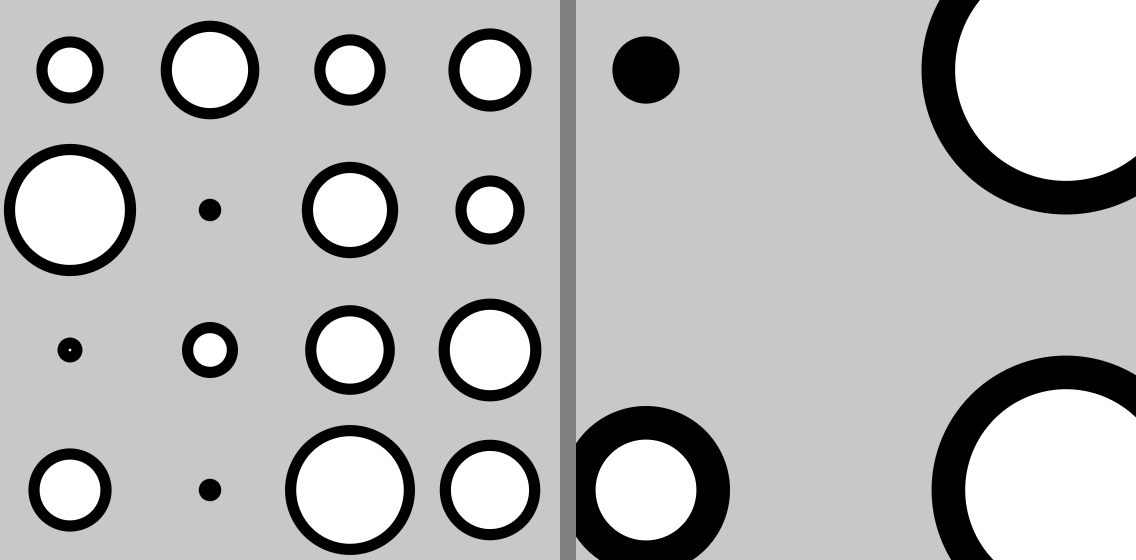
Left: the whole. Right: its middle third, enlarged.
Write a three.js fragment shader that draws this pattern.

```glsl
// A 4 by 4 grid of white discs with black outlines on flat grey.
// Each cell measures the distance to its centre; a radius per cell varies
// the disc size while the outline keeps one constant width.

varying vec2 vUv;

const float GRID = 4.0;       // cells across and down
const float STROKE = 0.08;    // outline width, in cells

const vec3 BACKGROUND = vec3(0.784);
const vec3 OUTLINE = vec3(0.0);
const vec3 FILL = vec3(1.0);

// Outer radii in cells: one line per row, bottom row first, left to right.
const mat4 RADII = mat4(
  0.297, 0.080, 0.464, 0.359,
  0.089, 0.200, 0.320, 0.367,
  0.472, 0.080, 0.344, 0.247,
  0.240, 0.352, 0.255, 0.297
);

// Vector with a one at the given index and zeros elsewhere.
vec4 oneHot(float index) {
  return 1.0 - step(0.5, abs(vec4(0.0, 1.0, 2.0, 3.0) - index));
}

float cellRadius(vec2 cell) {
  return dot(RADII * oneHot(cell.y), oneHot(cell.x));
}

// Smooth coverage of a disc; an empty disc covers nothing.
float discCoverage(float dist, float radius, float pixel) {
  return clamp((radius - dist) / pixel + 0.5, 0.0, 1.0) * step(0.001, radius);
}

void main() {
  vec2 grid = vUv * GRID;
  float pixel = max(fwidth(grid.x), 1e-5);

  // Wrapped cell index and distance to the cell centre
  vec2 cell = mod(floor(grid), GRID);
  float dist = length(fract(grid) - 0.5);
  float radius = cellRadius(cell);

  // Black disc, then the white fill inside its outline
  vec3 color = mix(BACKGROUND, OUTLINE, discCoverage(dist, radius, pixel));
  color = mix(color, FILL, discCoverage(dist, radius - STROKE, pixel));

  gl_FragColor = vec4(color, 1.0);
}
```
